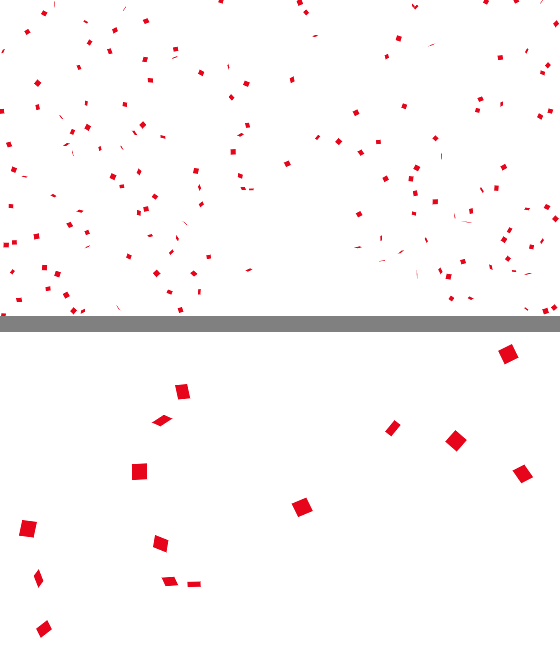
Top: the whole. Bottom: its middle third, enlarged.
Give the GLSL for this pattern, as a WebGL 1 fragment shader.

```glsl
precision highp float;
// Sparse red confetti on white: small square flakes tumbling in space.
// A jittered grid scatters the flakes, soft noise gathers them in loose groups,
// and each flake is a square turned, squashed by its tilt and turned again.

uniform vec2 u_resolution;

const vec3 PAPER = vec3(1.0);
const vec3 CONFETTI_RED = vec3(0.90, 0.02, 0.10);
const float ROWS = 9.0;            // grid cells along the canvas height
const float HALF_SIDE = 0.0086;    // half a flake side, in canvas heights
const float EDGE_PIXELS = 0.75;    // width of the smoothed edge
const float TAU = 6.2831853;

float hash(vec2 p, float seed) {
  vec3 q = fract(vec3(p.xyx) * vec3(0.1031, 0.1030, 0.0973) + seed * 0.1377);
  q += dot(q, q.yzx + 33.33);
  return fract((q.x + q.y) * q.z);
}

float valueNoise(vec2 p, float seed) {
  vec2 cell = floor(p);
  vec2 f = fract(p);
  f = f * f * (3.0 - 2.0 * f);
  float low = mix(hash(cell, seed), hash(cell + vec2(1.0, 0.0), seed), f.x);
  float high = mix(hash(cell + vec2(0.0, 1.0), seed), hash(cell + 1.0, seed), f.x);
  return mix(low, high, f.y);
}

mat2 rotation(float angle) {
  float c = cos(angle);
  float s = sin(angle);
  return mat2(c, s, -s, c);
}

// Distance to a square seen at a tilt; each edge pair is rescaled to true length.
float tiltedSquare(vec2 p, float heading, float spin, vec2 squash, float halfSide) {
  mat2 toFlake = rotation(spin) * mat2(1.0 / squash.x, 0.0, 0.0, 1.0 / squash.y)
               * rotation(heading);
  vec2 stretch = vec2(length(vec2(toFlake[0].x, toFlake[1].x)),
                      length(vec2(toFlake[0].y, toFlake[1].y)));
  vec2 edge = (abs(toFlake * p) - halfSide) / stretch;
  return max(edge.x, edge.y);
}

// Coverage by the flake that a grid cell may hold in one layer.
float flake(vec2 p, vec2 cell, float layer, float pixel) {
  float seed = layer * 11.0 + 3.0;
  float chance = mix(0.12, 0.92, valueNoise(cell * 0.42, 5.0));
  if (hash(cell, seed) > chance) return 0.0;

  vec2 jitter = vec2(hash(cell, seed + 1.0), hash(cell, seed + 2.0));
  vec2 center = (cell + jitter) / ROWS;
  float heading = TAU * hash(cell, seed + 3.0);
  float spin = 1.1 * (hash(cell, seed + 4.0) - 0.5);
  float tilt = abs(cos(0.5 * TAU * hash(cell, seed + 5.0)));
  vec2 squash = vec2(mix(0.75, 1.0, hash(cell, seed + 6.0)), max(tilt, 0.1));

  float d = tiltedSquare(p - center, heading, spin, squash, HALF_SIDE);
  return clamp(0.5 - d / (EDGE_PIXELS * pixel), 0.0, 1.0);
}

// Two overlaid layers, searched over the neighbouring cells.
float confetti(vec2 p, float pixel) {
  vec2 home = floor(p * ROWS);
  float cover = 0.0;
  for (int y = -1; y <= 1; y++) {
    for (int x = -1; x <= 1; x++) {
      vec2 cell = home + vec2(float(x), float(y)) + 20.0;
      for (int layer = 0; layer < 2; layer++) {
        cover = max(cover, flake(p + 20.0 / ROWS, cell, float(layer), pixel));
      }
    }
  }
  return cover;
}

void main() {
  float pixel = 1.0 / u_resolution.y;
  vec2 p = gl_FragCoord.xy * pixel;
  gl_FragColor = vec4(mix(PAPER, CONFETTI_RED, confetti(p, pixel)), 1.0);
}
```
